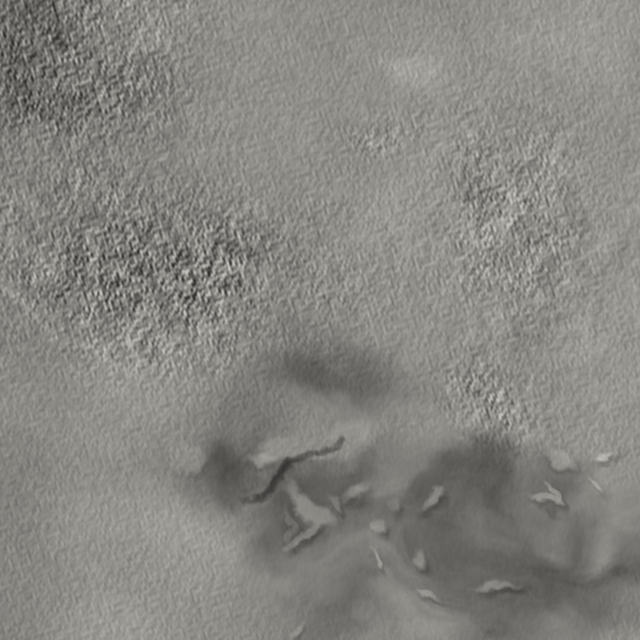
Write a Shadertoy shader that draws this texture.

```glsl
// Draws weathered grey plaster: clouded tone, gritty rough areas and a smooth damp stain with pale chips.

const vec3 TINT = vec3(1.01, 1.0, 0.965);
const float BASE_TONE = 0.542;
const float CLOUD_CONTRAST = 0.16;
const float FINE_GRAIN = 0.085;
const float ROUGH_GRAIN = 0.32;
const float CLUMP_CONTRAST = 0.30;
const float WRINKLE_RELIEF = 0.22;
const float DAMP_DARKENING = 0.075;
const float DAMP_CONTRAST = 0.42;
const float GRAIN_SCALE = 210.0;
const int CHIP_COUNT = 18;

// Soft areas: centre xy, radii zw
const vec4 ROUGH_AREAS[5] = vec4[5](
    vec4(0.07, 0.91, 0.17, 0.16), vec4(0.25, 0.57, 0.25, 0.11),
    vec4(0.82, 0.64, 0.10, 0.13), vec4(0.75, 0.36, 0.07, 0.065),
    vec4(0.61, 0.78, 0.06, 0.03));
const float ROUGH_WEIGHTS[5] = float[5](0.85, 1.0, 0.60, 0.80, 0.40);

const vec4 TONE_AREAS[7] = vec4[7](
    vec4(0.05, 0.92, 0.15, 0.13), vec4(0.28, 0.57, 0.22, 0.09),
    vec4(0.55, 0.41, 0.09, 0.05), vec4(0.33, 0.27, 0.07, 0.06),
    vec4(0.94, 0.95, 0.08, 0.09), vec4(0.28, 0.08, 0.16, 0.14),
    vec4(0.68, 0.19, 0.13, 0.06));
const float TONE_SHIFTS[7] = float[7](-0.13, -0.045, -0.12, -0.08, 0.055, 0.02, -0.05);

float hash(vec2 cell) {
    uvec2 q = uvec2(ivec2(cell)) * uvec2(1597334673u, 3812015801u);
    uint n = (q.x ^ q.y) * 1597334673u;
    n = (n ^ (n >> 15)) * 2246822519u;
    n ^= n >> 13;
    return float(n >> 8) / 16777216.0;
}

float noise(vec2 p) {
    vec2 i = floor(p), f = fract(p);
    f = f * f * (3.0 - 2.0 * f);
    return mix(mix(hash(i), hash(i + vec2(1, 0)), f.x),
               mix(hash(i + vec2(0, 1)), hash(i + vec2(1, 1)), f.x), f.y);
}

float fbm(vec2 p) {
    float sum = 0.0, gain = 0.52;
    for (int i = 0; i < 5; i++) {
        sum += gain * noise(p);
        p = mat2(1.6, 1.2, -1.2, 1.6) * p + 17.3;
        gain *= 0.5;
    }
    return sum;
}

float softArea(vec2 p, vec4 area) {
    vec2 q = (p - area.xy) / area.zw;
    return exp(-dot(q, q));
}

vec2 turn(vec2 p, float angle) {
    float c = cos(angle), s = sin(angle);
    return vec2(c * p.x + s * p.y, c * p.y - s * p.x);
}

// Distance in radii from the centre of a tilted ellipse
float ellipse(vec2 p, vec2 centre, vec2 radii, float tilt) {
    return length(turn(p - centre, tilt) / radii);
}

float segment(vec2 p, vec2 a, vec2 b) {
    vec2 d = b - a;
    return length(p - a - d * clamp(dot(p - a, d) / dot(d, d), 0.0, 1.0));
}

// Lit side minus shaded side of small bumps
float grain(vec2 p) {
    vec2 q = turn(p, 0.3) * GRAIN_SCALE * vec2(1.15, 0.85);
    return noise(q) - noise(q + vec2(0.7, -0.5)) + 0.5 * (noise(q * 0.6 + 41.0) - 0.5);
}

// Pale flakes with a dark lower rim, scattered over the damp stain
float chips(vec2 p) {
    float sum = 0.0;
    for (int i = 0; i < CHIP_COUNT; i++) {
        float id = float(i);
        vec2 centre = vec2(0.40 + 0.58 * hash(vec2(id, 3)), 0.02 + 0.29 * hash(vec2(id, 7)));
        vec2 radii = vec2(0.012 + 0.016 * hash(vec2(id, 11)), 0.006 + 0.009 * hash(vec2(id, 13)));
        float tilt = 2.0 * hash(vec2(id, 17)) - 1.3;
        float flake = 1.0 - smoothstep(0.35, 1.2, ellipse(p, centre, radii, tilt));
        float rim = 1.0 - smoothstep(0.3, 1.5, ellipse(p, centre + vec2(0.006, -0.009), radii, tilt));
        sum += 0.15 * flake * (0.35 + 0.65 * hash(vec2(id, 19))) - 0.08 * rim * (1.0 - flake);
    }
    return sum;
}

void mainImage(out vec4 fragColor, in vec2 fragCoord) {
    vec2 p = fragCoord / min(iResolution.x, iResolution.y);
    vec2 wobble = vec2(fbm(p * 7.0), fbm(p * 7.0 + 31.0)) - 0.5;
    vec2 w = p + 0.16 * wobble;
    vec2 fineW = p + 0.045 * (vec2(fbm(p * 22.0 + 5.0), fbm(p * 22.0 + 63.0)) - 0.5) + 0.05 * wobble;

    // Masks
    float rough = 0.0;
    for (int i = 0; i < 5; i++) rough += ROUGH_WEIGHTS[i] * softArea(w, ROUGH_AREAS[i]);
    rough = min(rough, 1.0) * (0.45 + 1.0 * fbm(p * 16.0 + 9.0));
    float damp = 1.0 - smoothstep(0.65, 1.1, ellipse(w, vec2(0.74, 0.15), vec2(0.42, 0.21), 0.0));
    damp = max(damp, softArea(w, vec4(0.37, 0.27, 0.11, 0.08)));
    damp = max(damp, softArea(w, vec4(0.56, 0.39, 0.12, 0.07)));

    // Broad tone
    float tone = BASE_TONE + CLOUD_CONTRAST * (fbm(p * 5.0 + 2.0) - 0.5);
    for (int i = 0; i < 7; i++) tone += TONE_SHIFTS[i] * softArea(w, TONE_AREAS[i]);
    tone += damp * (DAMP_CONTRAST * (fbm(w * vec2(8.0, 11.0) + 50.0) - 0.5) - DAMP_DARKENING);

    // Bare pale patches, the gouge between them and loose chips
    float bare = 1.0 - smoothstep(0.6, 1.1, ellipse(fineW, vec2(0.50, 0.305), vec2(0.12, 0.035), 0.35));
    bare = max(bare, 1.0 - smoothstep(0.5, 1.1, ellipse(fineW, vec2(0.485, 0.20), vec2(0.055, 0.02), -0.75)));
    bare = max(bare, 1.0 - smoothstep(0.5, 1.2, ellipse(fineW, vec2(0.29, 0.295), vec2(0.025, 0.025), 0.0)));
    tone = mix(tone, 0.57 + 0.1 * (fbm(p * 30.0) - 0.5), 0.85 * bare);
    float gouge = segment(fineW, vec2(0.40, 0.21), vec2(0.53, 0.31));
    tone -= 0.17 * (1.0 - smoothstep(0.002, 0.013, gouge));
    tone += chips(fineW);
    float blotch = 1.0 - smoothstep(0.6, 1.15, ellipse(fineW, vec2(0.65, 0.88), vec2(0.05, 0.04), 0.0));
    tone += 0.05 * blotch;

    // Faint pale seam and wrinkled relief
    float seam = abs(fineW.y - 0.38 - 0.17 * exp(-6.0 * p.x));
    tone += 0.045 * (1.0 - smoothstep(0.001, 0.009, seam)) * (1.0 - smoothstep(0.12, 0.27, p.x));
    vec2 folds = turn(w, 0.5) * vec2(20.0, 34.0);
    float wrinkled = softArea(p, vec4(0.86, 0.62, 0.18, 0.25));
    tone += WRINKLE_RELIEF * wrinkled * (fbm(folds) - fbm(folds + vec2(0.25, -0.3)));

    // Clumps and grit
    tone += rough * CLUMP_CONTRAST * (fbm(p * vec2(55.0, 45.0)) - 0.53);
    float grit = mix(FINE_GRAIN, 0.2 * FINE_GRAIN, min(damp, 1.0)) + ROUGH_GRAIN * rough;
    tone += grit * grain(p);

    fragColor = vec4(TINT * clamp(tone, 0.2, 0.75), 1.0);
}
```
